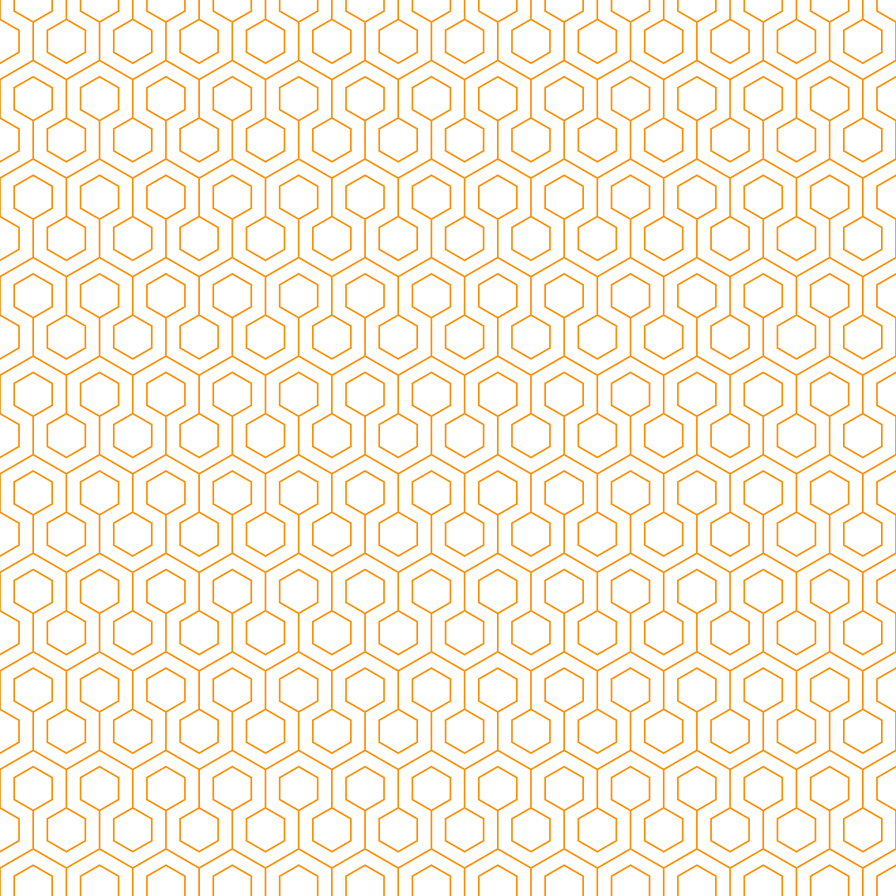
Write a three.js fragment shader that draws this pattern.

```glsl
varying vec2 vUv;

const float COLUMNS = 13.5;          // repeats across the canvas
const float ROW_HEIGHT = 0.11;       // one repeat up the canvas
const float ROW_BASE = 0.0419;       // mean height of the lowest zigzag
const float HEX_LIFT = 0.02298;      // hexagon centre above the row's middle
const float HEX_RADIUS = 0.02448;    // centre to corner
const float LINE_WIDTH = 0.00185;
const vec3 PAPER = vec3(1.0);
const vec3 INK = vec3(1.0, 0.549, 0.0);

const float PITCH = 1.0 / COLUMNS;
const float COS_30 = 0.8660254;
const float TAN_30 = 0.5773503;

// Distance to the outline of a hexagon standing on a corner
float hexagonOutline(vec2 p, float radius) {
  p = abs(p);
  return abs(max(p.x, 0.5 * p.x + COS_30 * p.y) - radius * COS_30);
}

// Distance to a vertical line on the axis between two heights
float stem(vec2 p, float bottom, float top) {
  return length(vec2(p.x, p.y - clamp(p.y, bottom, top)));
}

// Distance to the zigzag above a row, peaking over its column axis
float roof(vec2 p) {
  float height = 0.5 * ROW_HEIGHT + TAN_30 * (0.25 * PITCH - p.x);
  return abs(p.y - height) * COS_30;
}

// Hexagon under its roof, hanging on a stem; p.x is distance from the axis
float motif(vec2 p) {
  float stemBottom = -0.5 * ROW_HEIGHT + TAN_30 * 0.25 * PITCH;
  float d = hexagonOutline(p - vec2(0.0, HEX_LIFT), HEX_RADIUS);
  d = min(d, stem(p, stemBottom, HEX_LIFT - HEX_RADIUS));
  return min(d, roof(p));
}

// Share of a pixel covered by a line whose centre lies at distance d
float lineCoverage(float d, float pixel) {
  float outer = clamp((d + 0.5 * LINE_WIDTH) / pixel + 0.5, 0.0, 1.0);
  float inner = clamp((d - 0.5 * LINE_WIDTH) / pixel + 0.5, 0.0, 1.0);
  return outer - inner;
}

void main() {
  // Fold into one cell, centred on the row and mirrored about the column axis
  vec2 p = vec2(
    abs(mod(vUv.x, PITCH) - 0.5 * PITCH),
    mod(vUv.y - ROW_BASE, ROW_HEIGHT) - 0.5 * ROW_HEIGHT
  );

  // The lower half is the upper one flipped and shifted by half a pitch
  vec2 flipped = vec2(0.5 * PITCH - p.x, -p.y);
  float d = min(motif(p), motif(flipped));

  float ink = lineCoverage(d, fwidth(vUv.x));
  gl_FragColor = vec4(mix(PAPER, INK, ink), 1.0);
}
```
